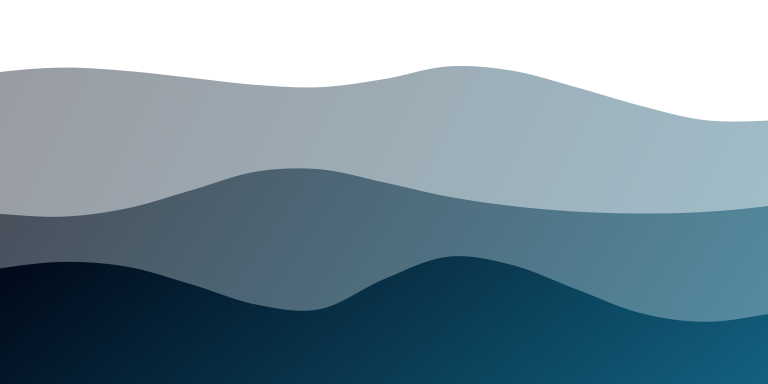
Reproduce this background procedurally as a Shadertoy shader.

```glsl
// Three overlapping translucent waves on white, darkening toward the front.
// Each crest is a Catmull-Rom spline through evenly spaced heights; all share
// one diagonal navy-to-teal gradient, laid over each other at rising opacity.

// Crest heights (back, middle, front) at steps of 1/12 width, with one
// extra step beyond either side to set the end slopes.
const vec3 crestHeights[15] = vec3[15](
    vec3(.785, .460, .270), vec3(.8125, .443, .301), vec3(.824, .436, .318),
    vec3(.815, .458, .305), vec3(.797, .505, .259), vec3(.779, .553, .207),
    vec3(.773, .559, .195), vec3(.794, .525, .273), vec3(.827, .488, .3315),
    vec3(.816, .4635, .310), vec3(.773, .449, .247), vec3(.725, .444, .185),
    vec3(.6875, .448, .162), vec3(.686, .4635, .182), vec3(.700, .490, .215));

// Heights of all three crests at x in 0..1; slope receives their derivatives.
vec3 crests(float x, out vec3 slope) {
    float position = clamp(x, 0., 1.) * 12.;
    int i = min(int(position), 11);
    float t = position - float(i);

    vec3 before = crestHeights[i], start = crestHeights[i + 1];
    vec3 end = crestHeights[i + 2], after = crestHeights[i + 3];
    vec3 linear = .5 * (end - before);
    vec3 square = before - 2.5 * start + 2. * end - .5 * after;
    vec3 cubic = .5 * (after - before) + 1.5 * (start - end);

    slope = 12. * (linear + t * (2. * square + 3. * t * cubic));
    return start + t * (linear + t * (square + t * cubic));
}

// Diagonal fill, mostly horizontal; depth runs from 0 at the top to 1 below.
vec3 waterColor(float x, float depth) {
    float t = clamp(.83 * x + .17 * depth, 0., 1.);
    return mix(vec3(0., .03, .09), vec3(.07, .38, .50), t);
}

void mainImage(out vec4 fragColor, in vec2 fragCoord) {
    vec2 uv = fragCoord / iResolution.xy;

    // Coverage from the distance to each crest, one pixel soft
    vec3 slope;
    vec3 height = crests(uv.x, slope);
    vec3 tilt = slope * iResolution.y / iResolution.x;
    vec3 crestDistance = (height - uv.y) / sqrt(1. + tilt * tilt);
    vec3 coverage = clamp(crestDistance * iResolution.y + .5, 0., 1.);

    // Stack the waves from back to front
    vec3 opacity = vec3(.4, .53, 1.);
    vec3 highestCrest = vec3(.827, .561, .332);
    vec3 color = vec3(1.);
    for (int i = 0; i < 3; i++) {
        vec3 water = waterColor(uv.x, 1. - uv.y / highestCrest[i]);
        color = mix(color, water, opacity[i] * coverage[i]);
    }
    fragColor = vec4(color, 1.);
}
```
